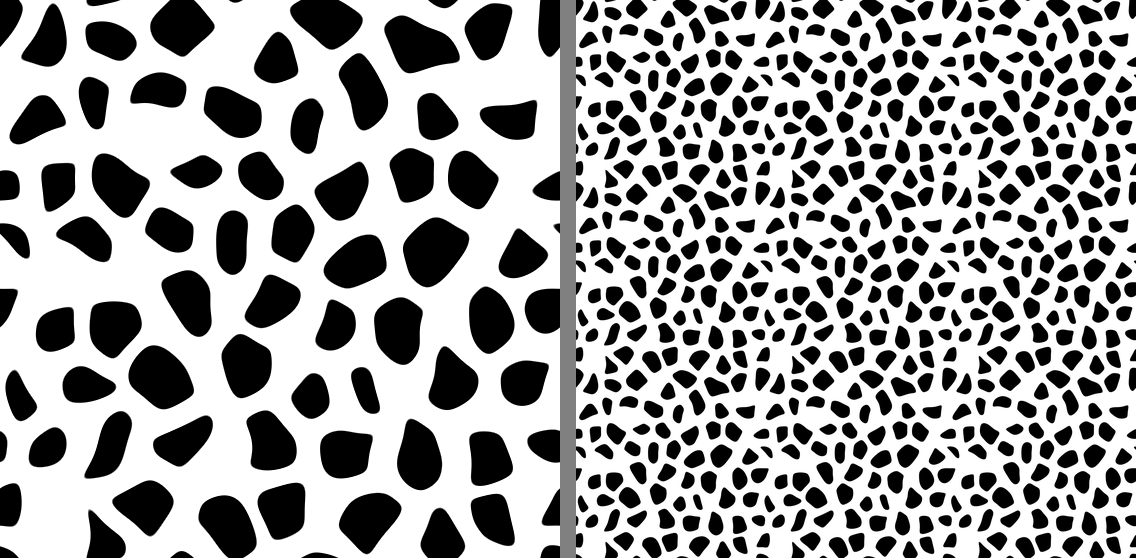
Left, the tile; right, the same tile 3 across and 3 down.
This pattern is drawn by a Shadertoy shader. Its source:

```glsl
// Draws a seamless pattern of smooth, irregular black pebbles scattered on white.

const vec2  GRID         = vec2(8.0);         // pebbles per side (rows must be even)
const float JITTER       = 0.62;              // scatter of the centres, in cells
const float STAGGER      = 0.5;               // shift between alternate rows
const vec2  INSET        = vec2(0.06, 0.21);  // range of half gaps to neighbours
const vec2  HALF_WIDTH   = vec2(0.19, 0.43);  // range of pebble half widths
const float TAPER        = 0.65;              // largest wedge angle, radians
const float BEND         = 0.6;               // largest curvature of the flanks
const float ROUNDING     = 0.056;             // softness of the corners
const float WARP         = 0.035;             // waviness of the outlines
const vec3  PEBBLE_COLOR = vec3(0.0);
const vec3  GROUND_COLOR = vec3(1.0);
const float TAU          = 6.2831853;

// Integer hash: two values from 0 to 1 for a lattice point and a seed.
vec2 hash2(vec2 id, int seed) {
    const uint MUL = 1664525u;
    uvec2 v = uvec2(ivec2(id) + ivec2(seed * 37, seed * 91)) * MUL + 1013904223u;
    for (int i = 0; i < 2; i++) {
        v.x += v.y * MUL;
        v.y += v.x * MUL;
        v ^= v >> 16u;
    }
    return vec2(v & 0xffffu) / 65535.0;
}

// Centre of the pebble in a cell; the randomness wraps at the canvas edge.
vec2 pebbleCentre(vec2 id) {
    vec2 jitter = (hash2(mod(id, GRID), 0) - 0.5) * JITTER;
    float shift = (mod(id.y, 2.0) - 0.5) * STAGGER;
    return id + 0.5 + jitter + vec2(shift, 0.0);
}

// Cell whose pebble centre lies closest to p.
vec2 nearestCell(vec2 p) {
    vec2 best = floor(p);
    float bestDist = 1e5;
    for (int y = -1; y <= 1; y++)
    for (int x = -1; x <= 1; x++) {
        vec2 id = floor(p) + vec2(x, y);
        vec2 toCentre = pebbleCentre(id) - p;
        float dist = dot(toCentre, toCentre);
        if (dist < bestDist) { bestDist = dist; best = id; }
    }
    return best;
}

// One term of the smooth maximum that joins the sides of a pebble.
float sideTerm(float d) { return exp(d / ROUNDING); }

// Signed distance to the pebble outline, negative inside.
float pebbleDistance(vec2 p) {
    vec2 id = nearestCell(p);
    vec2 key = mod(id, GRID);
    vec2 centre = pebbleCentre(id);
    vec2 q = p - centre;
    float sum = 0.0;

    // Sides facing the neighbours, each with its own gap.
    for (int y = -2; y <= 2; y++)
    for (int x = -2; x <= 2; x++) {
        if (x == 0 && y == 0) continue;
        vec2 toOther = pebbleCentre(id + vec2(x, y)) - centre;
        float inset = mix(INSET.x, INSET.y, hash2(key, 20 + x + 5 * y).x);
        sum += sideTerm(dot(q - 0.5 * toOther, normalize(toOther)) + inset);
    }

    // Two bent flanks that set direction, width and taper.
    vec2 pose = hash2(key, 50);
    vec2 form = hash2(key, 51) * 2.0 - 1.0;
    float angle = pose.x * TAU;
    float halfWidth = mix(HALF_WIDTH.x, HALF_WIDTH.y, pose.y);
    float along = dot(q, vec2(-sin(angle), cos(angle)));
    float bow = form.x * BEND * along * along;
    for (int side = -1; side <= 1; side += 2) {
        float s = float(side);
        float a = angle + 0.5 * s * form.y * TAPER;
        sum += sideTerm(s * (dot(q, vec2(cos(a), sin(a))) + bow) - halfWidth);
    }
    return ROUNDING * log(sum);
}

void mainImage(out vec4 fragColor, in vec2 fragCoord) {
    vec2 uv = fragCoord / iResolution.xy;

    // Whole-number waves keep the warp seamless.
    vec2 phase = vec2(dot(uv, vec2(3.0, 7.0)), dot(uv, vec2(8.0, -4.0)));
    vec2 p = uv * GRID + WARP * sin(TAU * phase);

    float pixel = GRID.y / iResolution.y;
    float ground = clamp(pebbleDistance(p) / pixel + 0.5, 0.0, 1.0);
    fragColor = vec4(mix(PEBBLE_COLOR, GROUND_COLOR, ground), 1.0);
}
```
